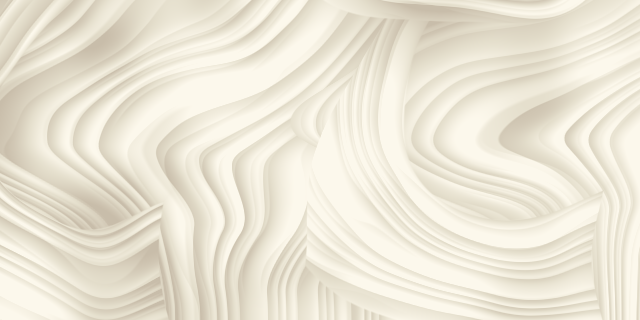
Reproduce this background procedurally as a Shadertoy shader.

```glsl
float hash(vec2 p) {
    vec3 v = fract(p.xyx * vec3(0.1031, 0.1030, 0.0973));
    v += dot(v, v.yzx + 33.33);
    return fract((v.x + v.y) * v.z);
}

float noise(vec2 p) {
    vec2 cell = floor(p), f = fract(p);
    f = f * f * f * (f * (f * 6.0 - 15.0) + 10.0);
    return mix(mix(hash(cell), hash(cell + vec2(1, 0)), f.x),
               mix(hash(cell + vec2(0, 1)), hash(cell + vec2(1, 1)), f.x), f.y);
}

// Light on a stack of uneven folds: slow rise to a crest, a thin lip, a sharp drop
float foldLight(float phase, vec2 p) {
    phase += 1.8 * noise(p * 2.3 + 5.0) + 0.3 * noise(p * 5.0);
    phase += 0.4 * sin(phase * 1.7);
    float id = floor(phase), t = fract(phase);
    float edge = clamp(1.2 * fwidth(phase), 0.02, 0.4);
    float crest = mix(0.75, 1.0, hash(vec2(id, 7.0)));
    float ramp = smoothstep(-0.1, crest, t);
    ramp -= 0.4 * hash(vec2(id, 3.0)) * smoothstep(0.84 - edge, 0.86 + edge, t);
    ramp *= smoothstep(0.0, 0.03, t) * (1.0 - smoothstep(1.0 - edge, 1.0, t));
    ramp *= mix(0.72, 1.12, hash(vec2(id, 17.0)));

    // Thin pleats riding on some of the folds
    float pleat = fract(2.0 * phase + 1.5 * noise(p * 3.1 + 23.0));
    pleat *= 1.0 - smoothstep(1.0 - 2.5 * edge, 1.0, pleat);
    pleat = 0.3 * (pleat - 0.5) * smoothstep(0.3, 0.7, noise(p * 3.7 + 31.0));

    float depth = mix(0.35, 1.2, noise(p * 3.5 + 11.0));
    return mix(0.64, 0.25 + 0.8 * ramp, depth) + pleat;
}

// Lays a sheet over the light below it, with a wide contact shadow
float overlay(float below, float sheet, float inside) {
    float shadow = 0.36 * exp(-13.0 * max(-inside, 0.0));
    float blur = 1.0 / iResolution.y;
    return mix(below * (1.0 - shadow), sheet, smoothstep(-blur, blur, inside));
}

void mainImage(out vec4 fragColor, in vec2 fragCoord) {
    vec2 uv = fragCoord / iResolution.y;
    vec2 p = uv + 0.11 * (vec2(noise(uv * 2.2), noise(uv * 2.2 + 19.0)) - 0.5);
    float light = 0.65;

    // Two swirls, each with sweeping S folds and a bowl of arcs beside a knot
    for (int i = 0; i < 2; i++) {
        float side = float(i);
        vec2 q = p - mix(vec2(0.53, 0.28), vec2(1.82, 0.35), side);

        float rise = max(q.y - 0.3, 0.0);
        float sweep = (0.4 + 0.35 * side) * smoothstep(0.2, 0.7, q.y)
                    - 0.17 * smoothstep(0.0, 0.25, q.y) + rise * rise;
        float width = 0.042 + 0.085 * smoothstep(-0.15, 0.4, q.y);
        float strand = (q.x - sweep) / width;
        float inside = (strand + 7.0 + 20.0 * (1.0 - side)) * width;
        light = overlay(light, foldLight(strand + 13.0 * side, p), inside);

        // Arcs turn upward where they meet the knot
        vec2 c = q - vec2(-0.12, 0.27);
        c.y -= 0.09 * smoothstep(-0.3, 0.05, q.x);
        float above = max(c.y, 0.0);
        c.x -= 1.1 * above * above;
        float radius = length(vec2(0.75 * c.x, min(c.y, 0.0)));
        float seam = 0.025 * sin(q.y * 11.0) - q.x;
        float outer = q.x + 0.89 - 0.38 * q.y - 0.5 * above * above + 0.04 * sin(q.y * 8.0);
        inside = min(min(radius - 0.31, 0.72 - radius), min(seam, outer));
        float bowl = foldLight(radius / 0.05 + 31.0 * side, p + side);
        bowl -= 0.22 * exp(-14.0 * max(seam, 0.0));
        light = overlay(light, bowl, inside);
    }

    // Hanging arcs along the upper edge
    float hang = length((p - vec2(1.42, 1.35)) * vec2(0.75, 1.0));
    light = overlay(light, foldLight(hang / 0.055, p + 3.0), 0.46 - hang);

    // Broad tonal drift, then the cream palette
    light += 0.56 * (noise(uv * 3.0 + 40.0) - 0.5) + 0.34 * (noise(uv * 6.0 + 70.0) - 0.5);
    light = clamp(light + 0.05, 0.0, 1.0);
    vec3 color = mix(vec3(0.785, 0.74, 0.665), vec3(0.895, 0.872, 0.8), min(light * 2.0, 1.0));
    color = mix(color, vec3(0.99, 0.973, 0.925), max(light * 2.0 - 1.0, 0.0));
    fragColor = vec4(color, 1.0);
}
```
